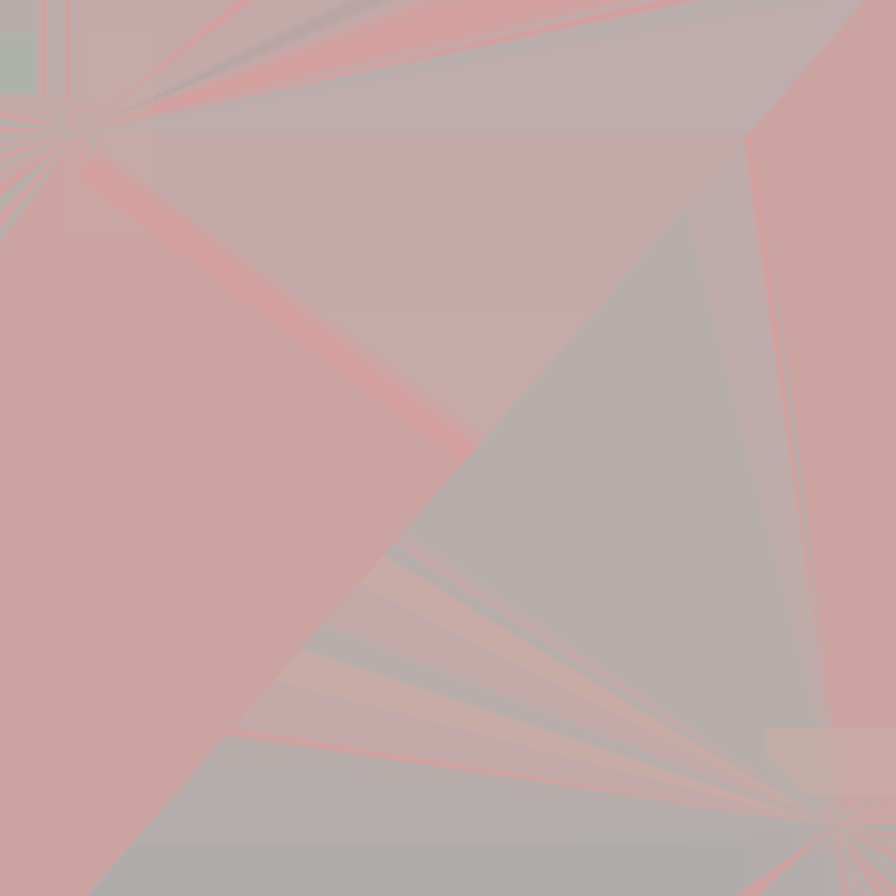
Reproduce this background procedurally as a Shadertoy shader.

```glsl
#define HUB_A vec2(0.0885, 0.8516)
#define HUB_B vec2(0.930, 0.078)
#define EDGE 0.0012
#define ROSE vec3(0.795, 0.643, 0.635)
#define CORAL vec3(0.842, 0.622, 0.613)
#define MAUVE vec3(0.768, 0.663, 0.662)
#define ASH vec3(0.718, 0.682, 0.676)
#define SAND vec3(0.785, 0.672, 0.645)
#define SAGE vec3(0.685, 0.700, 0.665)

float hash(float n) {
    return fract(sin(n * 127.1) * 437.58) * 2.0 - 1.0;
}

// One-dimensional gradient noise
float gradientNoise(float x) {
    float cell = floor(x), f = x - cell;
    float blend = f * f * f * (f * (f * 6.0 - 15.0) + 10.0);
    return 2.0 * mix(hash(cell) * f, hash(cell + 1.0) * (f - 1.0), blend);
}

float band(float x, float lo, float hi, float soft) {
    return smoothstep(-soft, soft, x - lo) * smoothstep(-soft, soft, hi - x);
}

float box(vec2 p, vec2 lo, vec2 hi) {
    return band(p.x, lo.x, hi.x, EDGE) * band(p.y, lo.y, hi.y, EDGE);
}

float angleOf(vec2 d) {
    return mod(degrees(atan(d.y, d.x)), 360.0);
}

vec3 streaks(float x) {
    float n = gradientNoise(x) + 0.5 * gradientNoise(x * 2.3 + 7.0);
    vec3 col = mix(MAUVE, CORAL, smoothstep(0.05, 0.4, n));
    return mix(col, SAGE, smoothstep(0.05, 0.45, -n));
}

vec3 upperFan(vec2 p) {
    vec2 d = p - HUB_A;
    float r = length(d), a = angleOf(d);
    float soft = degrees(EDGE / max(r, 0.01));

    // Broad fields
    vec3 col = mix(MAUVE, vec3(0.772, 0.668, 0.660), smoothstep(0.75, 0.5, p.y));
    col = mix(col, vec3(0.748, 0.674, 0.674), box(p, vec2(0.1, 0.834), vec2(1.1)) * step(a, 20.0));
    col = mix(col, ROSE, band(a, 234.0, 321.0, soft));

    // Rays toward the top
    col = mix(col, ASH, 0.8 * band(a, 10.3, 11.7, soft + 0.25));
    col = mix(col, CORAL, 0.8 * band(a, 12.1, 12.9, soft));
    col = mix(col, CORAL, 0.65 * band(a, 13.4, 21.0, soft + 0.3));
    col = mix(col, CORAL, 0.6 * band(a, 14.8, 19.0, soft + 0.4));
    col = mix(col, vec3(0.725, 0.648, 0.643), band(a, 23.2, 26.2, soft + 0.8));
    col = mix(col, CORAL, 0.75 * band(a, 37.4, 40.0, soft + 0.5));

    // Corner tiles and upright stripes
    col = mix(col, SAND, 0.35 * box(p, vec2(0.07, 0.74), vec2(0.172, 0.963)));
    float corner = box(p, vec2(-0.1, 0.895), vec2(0.043, 1.1));
    col = mix(col, mix(ASH, SAGE, smoothstep(0.965, 0.962, p.y)), corner);
    float stripes = box(p, vec2(0.042, 0.89), vec2(0.092, 1.1));
    col = mix(col, streaks(p.x * 110.0), 0.75 * stripes);

    // Fine rays toward the left
    col = mix(col, streaks(a * 0.16), 0.75 * band(a, 160.0, 235.0, soft));

    // Parallel coral strip
    vec2 along = normalize(vec2(0.435, -0.323));
    vec2 q = p - vec2(0.091, 0.818);
    float across = dot(q, vec2(-along.y, along.x));
    float start = smoothstep(-0.01, 0.015, dot(q, along));
    col = mix(col, CORAL, 0.45 * start * band(across, -0.015, 0.023, 0.004));
    col = mix(col, CORAL, 0.65 * start * band(across, -0.015, 0.009, 0.005));

    // Knot at the hub
    float knot = smoothstep(0.045, 0.015, r);
    return mix(col, streaks(r * 90.0 + a * 0.03), 0.5 * knot);
}

vec3 lowerFan(vec2 p) {
    vec2 d = p - HUB_B;
    float r = length(d), a = angleOf(d);
    float soft = degrees(EDGE / max(r, 0.01));

    // Broad fields and floor
    vec3 col = mix(ASH, vec3(0.700, 0.677, 0.672), smoothstep(171.0, 186.0, a));
    col = mix(col, vec3(0.684, 0.676, 0.672), box(p, vec2(-0.1), vec2(0.83, 0.056)));

    // Steep rays and the right field
    float steep = angleOf(p - vec2(0.942, 0.078));
    col = mix(col, vec3(0.747, 0.670, 0.668), band(steep, 98.1, 104.4, soft));
    col = mix(col, ROSE, smoothstep(-soft, soft, 98.1 - steep));
    col = mix(col, CORAL, 0.65 * band(steep, 97.6, 98.3, soft));
    float fade = smoothstep(0.75, 0.45, p.y);
    col = mix(col, ASH, fade * band(steep, 96.9, 97.5, soft));
    float tile = box(p, vec2(0.855, 0.11), vec2(1.1, 0.187));
    col = mix(col, SAND, 0.75 * tile * smoothstep(140.0, 125.0, a));

    // Rays toward the left
    col = mix(col, MAUVE, 0.65 * band(a, 145.4, 147.3, soft));
    col = mix(col, CORAL, 0.25 * band(a, 146.7, 147.2, soft));
    col = mix(col, SAND, band(a, 149.0, 153.0, soft));
    col = mix(col, MAUVE, band(a, 153.0, 158.3, soft + 0.4));
    col = mix(col, SAND, band(a, 161.6, 165.5, soft + 0.3));
    col = mix(col, MAUVE, band(a, 165.5, 171.0, soft + 0.3));
    col = mix(col, CORAL, 0.75 * band(a, 170.7, 171.5, soft));

    // Short rays toward the corner
    float low = smoothstep(0.108, 0.104, p.y);
    float right = band(d.x, 0.0, 1.0, 0.01) * low;
    col = mix(col, streaks(mod(a + 90.0, 360.0) * 0.13), 0.75 * right);
    col = mix(col, CORAL, 0.8 * band(a, 216.0, 223.0, soft + 1.0));

    // Knot at the hub
    float knot = smoothstep(0.045, 0.012, r);
    return mix(col, streaks(r * 90.0 + a * 0.03), 0.5 * knot);
}

void mainImage(out vec4 fragColor, in vec2 fragCoord) {
    vec2 p = fragCoord / iResolution.xy;

    // Diagonal seam between the two fans
    float seam = dot(p - vec2(0.098, 0.0), normalize(vec2(1.0, -0.868)));
    vec3 col = mix(upperFan(p), lowerFan(p), smoothstep(-EDGE, EDGE, seam));
    fragColor = vec4(col, 1.0);
}
```
